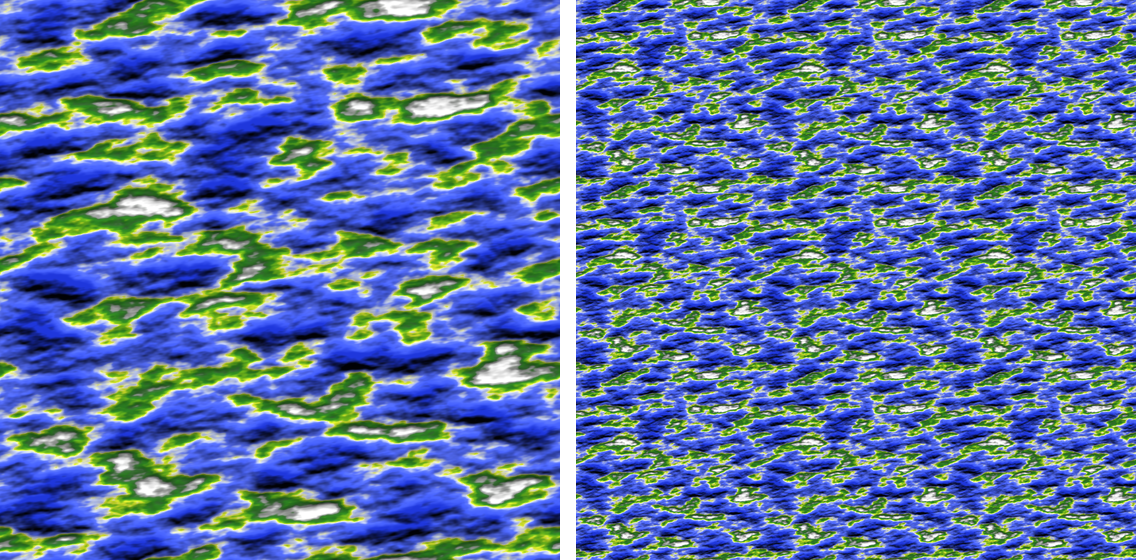
Left, the tile; right, the same tile 3 across and 3 down.
Reproduce this texture procedurally as a WebGL 2 fragment shader.

```glsl
#version 300 es
precision highp float;
// Streaky relief map: blue basins, pale shores, green islands and grey peaks.
// A wrapped, slightly sheared gradient-noise height field is coloured by
// elevation and shaded by its slope towards a low light.

uniform vec2 u_resolution;
out vec4 fragColor;

const vec2 BASE_CELLS = vec2(6.0, 16.0);      // cells per tile, first octave
const float BASE_SHEAR = 2.0;                 // whole cells of rise per tile
const int OCTAVES = 5;
const float HEIGHT_SCALE = 4.0;               // brings heights to unit deviation
const vec2 TO_LIGHT = vec2(-0.0015, -0.004);
const float SLOPE_GAIN = 1.75;

// Integer hash of a lattice point and a seed.
uint hash(uvec2 cell, uint seed) {
    uint h = cell.x * 1597334677u ^ cell.y * 3812015801u ^ seed * 2654435769u;
    h = (h ^ (h >> 16)) * 2246822519u;
    h = (h ^ (h >> 13)) * 3266489917u;
    return h ^ (h >> 16);
}

// Wraps a lattice point into the sheared tile.
uvec2 wrapCell(vec2 cell, vec2 cells, float shear) {
    float turns = floor((cell.x + 0.5) / cells.x);
    cell += turns * vec2(-cells.x, shear);
    return uvec2(cell.x + 0.5, mod(cell.y + 0.5, cells.y));
}

float cornerSlope(vec2 corner, vec2 offset, vec2 cells, float shear) {
    uint h = hash(wrapCell(corner, cells, shear), uint(cells.x));
    vec2 direction = vec2(h & 65535u, h >> 16) / 32767.5 - 1.0;
    return dot(normalize(direction), offset);
}

// Gradient noise that repeats once over the unit square.
float tileNoise(vec2 uv, vec2 cells, float shear) {
    vec2 p = uv * cells - vec2(0.0, shear * uv.x);
    vec2 i = floor(p);
    vec2 f = p - i;
    vec2 w = f * f * f * (f * (f * 6.0 - 15.0) + 10.0);
    vec2 e = vec2(1.0, 0.0);
    float low = mix(cornerSlope(i, f, cells, shear),
                    cornerSlope(i + e.xy, f - e.xy, cells, shear), w.x);
    float high = mix(cornerSlope(i + e.yx, f - e.yx, cells, shear),
                     cornerSlope(i + e.xx, f - e.xx, cells, shear), w.x);
    return mix(low, high, w.y);
}

float terrainHeight(vec2 uv) {
    float sum = 0.0;
    float scale = 1.0;
    for (int k = 0; k < OCTAVES; k++) {
        sum += tileNoise(uv, BASE_CELLS * scale, BASE_SHEAR * scale) / scale;
        scale *= 2.0;
    }
    return sum * HEIGHT_SCALE;
}

// Elevation tint, from deep water to bare summit.
vec3 elevationColor(float h) {
    vec3 c = mix(vec3(0.10, 0.18, 0.72), vec3(0.24, 0.33, 0.84), smoothstep(-1.8, -0.6, h));
    c = mix(c, vec3(0.31, 0.40, 0.92), smoothstep(-0.6, 0.0, h));
    c = mix(c, vec3(0.69, 0.73, 0.86), smoothstep(0.0, 0.42, h));
    c = mix(c, vec3(0.86, 0.87, 0.70), smoothstep(0.42, 0.58, h));
    c = mix(c, vec3(0.80, 0.85, 0.16), smoothstep(0.58, 0.68, h));
    c = mix(c, vec3(0.40, 0.67, 0.10), smoothstep(0.68, 0.88, h));
    c = mix(c, vec3(0.16, 0.47, 0.12), smoothstep(0.88, 1.25, h));
    c = mix(c, vec3(0.20, 0.40, 0.18), smoothstep(1.30, 1.60, h));
    c = mix(c, vec3(0.54, 0.55, 0.54), smoothstep(1.60, 1.85, h));
    return mix(c, vec3(0.96), smoothstep(1.85, 2.35, h));
}

// Relief shading; deep water falls off to black on its unlit slopes.
float reliefShade(float h, float lit) {
    float depth = 1.0 - smoothstep(-1.2, 0.2, h);
    return clamp(1.0 - 0.12 * depth + mix(0.18, 0.48, depth) * lit, 0.03, 1.2);
}

vec3 terrainColor(vec2 uv) {
    float h = terrainHeight(uv);
    float drop = terrainHeight(uv - TO_LIGHT) - terrainHeight(uv + TO_LIGHT);
    float lit = clamp(drop * SLOPE_GAIN, -2.5, 0.9);
    return min(elevationColor(h) * reliefShade(h, lit), 1.0);
}

void main() {
    // Four samples per pixel soften the edges.
    vec3 color = vec3(0.0);
    for (int s = 0; s < 4; s++) {
        vec2 jitter = (vec2(s & 1, s >> 1) - 0.5) * 0.7;
        color += terrainColor((gl_FragCoord.xy + jitter) / u_resolution);
    }
    fragColor = vec4(color * 0.25, 1.0);
}
```
